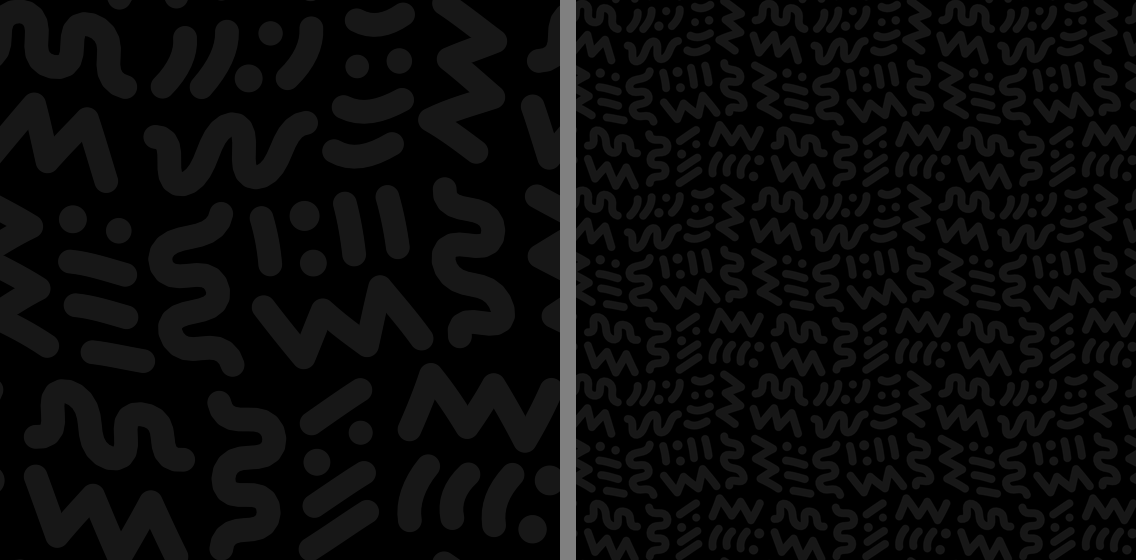
Left: one tile. Right: repeated 3 by 3.
A three.js fragment shader for this pattern:

```glsl
#define INK vec3(0.09)
#define PAPER vec3(0.0)
#define RADIUS 0.0212
#define SPAN 0.262
#define HEIGHT 0.051
#define BLOCKS 3
#define WARP 0.028
#define EDGE 0.0011
#define TAU 6.2831853

varying vec2 vUv;

float hash(vec2 p) {
  vec3 q = fract(p.xyx * 0.1031);
  q += dot(q, q.yzx + 33.33);
  return fract((q.x + q.y) * q.z);
}

// Shortest offset on the repeating canvas
vec2 wrap(vec2 d) {
  return fract(d + 0.5) - 0.5;
}

// Two periodic shears bend the layout but keep its area
vec2 warp(vec2 p) {
  p.x += WARP * (sin(TAU * p.y + 1.0) + 0.3 * sin(TAU * 2.0 * p.y + 4.0));
  p.y += WARP * (sin(TAU * p.x + 2.6) + 0.3 * sin(TAU * 3.0 * p.x));
  return p;
}

vec2 place(vec2 q, vec2 centre, bool upright) {
  return warp(centre + (upright ? vec2(-q.y, q.x) : q));
}

float segment(vec2 p, vec2 a, vec2 b) {
  vec2 pa = wrap(p - a), ba = b - a;
  return length(pa - ba * clamp(dot(pa, ba) / dot(ba, ba), 0.0, 1.0));
}

// Turning points of a squiggle, alternately low and high
vec2 turnPoint(float i, float legs, float id) {
  float side = mod(i + id, 2.0) * 2.0 - 1.0;
  float x = (i / legs - 0.5) * SPAN + 0.012 * (hash(vec2(i, id)) - 0.5);
  return vec2(x, side * HEIGHT * mix(0.76, 1.06, hash(vec2(id, i + 20.0))));
}

vec2 squigglePoint(float t, float legs, float id, bool smoothTurns) {
  float i = floor(t + 0.001), f = max(t - i, 0.0);
  vec2 ease = vec2(f);
  if (smoothTurns) {
    float bulge = mix(0.5, 1.3, hash(vec2(id, 7.0)));
    ease = vec2(f + bulge * sin(TAU * f) / TAU, 0.5 - 0.5 * cos(0.5 * TAU * f));
  }
  return mix(turnPoint(i, legs, id), turnPoint(i + 1.0, legs, id), ease);
}

float squiggle(vec2 p, vec2 centre, bool upright, float id, bool smoothTurns) {
  float legs = smoothTurns ? 4.0 : 5.0, d = 1.0;
  vec2 a = place(squigglePoint(0.0, legs, id, smoothTurns), centre, upright);
  for (int k = 1; k <= 40; k++) {
    float t = float(k) / 40.0 * legs;
    vec2 b = place(squigglePoint(t, legs, id, smoothTurns), centre, upright);
    d = min(d, segment(p, a, b));
    a = b;
  }
  return d - RADIUS;
}

// Three short bowed strokes and a pair of dots in four slots
float looseStrokes(vec2 p, vec2 centre, bool upright, float id) {
  float d = 1.0;
  float dotSlot = floor(4.0 * hash(vec2(id, 3.0)));
  float lean = 0.9 * (hash(vec2(id, 5.0)) - 0.5);
  float bow = 0.034 * (hash(vec2(id, 9.0)) - 0.5);
  for (int s = 0; s < 4; s++) {
    float slot = float(s), x = (slot - 1.5) * 0.075;
    if (slot == dotSlot) {
      for (int k = 0; k < 2; k++) {
        float h = hash(vec2(id, 30.0 + float(k)));
        float y = (float(k) - 0.5) * mix(0.074, 0.09, h);
        vec2 c = place(vec2(x + lean * y, y), centre, upright);
        d = min(d, length(wrap(p - c)) - mix(0.021, 0.027, h));
      }
    } else {
      float low = -HEIGHT * mix(0.75, 1.08, hash(vec2(slot, id + 40.0)));
      float high = HEIGHT * mix(0.75, 1.08, hash(vec2(slot, id + 60.0)));
      vec2 a = vec2(0.0);
      for (int k = 0; k <= 8; k++) {
        float f = float(k) / 8.0, y = mix(low, high, f);
        vec2 b = place(vec2(x + lean * y + bow * (4.0 * f * (1.0 - f) - 0.5), y), centre, upright);
        if (k > 0) d = min(d, segment(p, a, b) - RADIUS);
        a = b;
      }
    }
  }
  return d;
}

void main() {
  float d = 1.0, n = float(BLOCKS);
  // Square blocks, each split into two halves lying flat or upright
  for (int r = 0; r < BLOCKS; r++)
  for (int c = 0; c < BLOCKS; c++)
  for (int s = 0; s < 2; s++) {
    float row = float(r), col = float(c), part = float(s);
    bool upright = mod(row + col, 2.0) > 0.5;
    float offset = (part - 0.5) * 0.5 / n;
    vec2 centre = (vec2(col + 0.37 * row, row) + 0.5) / n;
    centre += upright ? vec2(offset, 0.0) : vec2(0.0, offset);
    if (length(wrap(vUv - warp(centre))) > 0.25) continue;

    float id = row * 6.0 + col * 2.0 + part + 1.0;
    float kind = mod(col + 2.0 * row + part * (1.0 + mod(row, 2.0)), 3.0);
    float shape = kind > 1.5 ? looseStrokes(vUv, centre, upright, id)
                             : squiggle(vUv, centre, upright, id, kind > 0.5);
    d = min(d, shape);
  }
  gl_FragColor = vec4(mix(INK, PAPER, smoothstep(-EDGE, EDGE, d)), 1.0);
}
```
